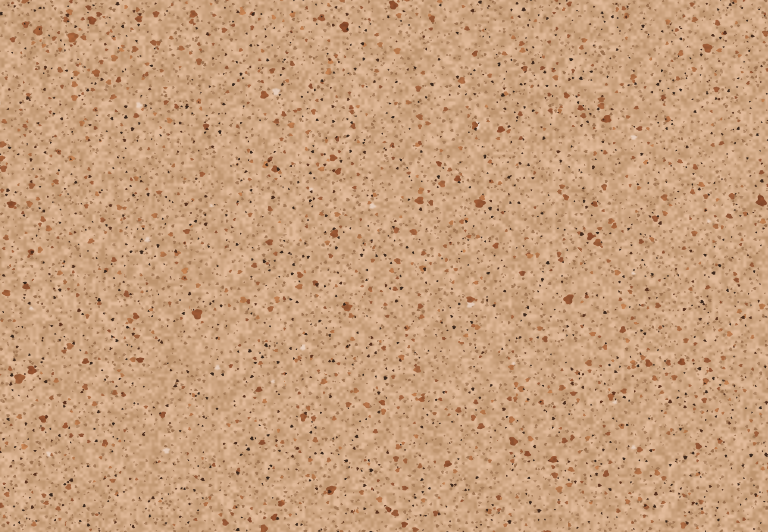
Give the GLSL for this texture, as a Shadertoy shader.

```glsl
const vec3 CREAM = vec3(0.885, 0.730, 0.602);
const vec3 TAN = vec3(0.745, 0.582, 0.432);
const vec3 UMBER = vec3(0.600, 0.430, 0.295);
const vec3 OCHRE = vec3(0.740, 0.480, 0.290);
const vec3 RUST = vec3(0.545, 0.295, 0.170);
const vec3 SOOT = vec3(0.210, 0.145, 0.105);
const vec3 QUARTZ = vec3(0.920, 0.830, 0.770);

float hash(vec2 p) {
    return fract(sin(dot(p, vec2(12.9898, 78.233))) * 43758.5453);
}

float valueNoise(vec2 p) {
    vec2 cell = floor(p);
    vec2 f = fract(p);
    f = f * f * (3.0 - 2.0 * f);
    float low = mix(hash(cell), hash(cell + vec2(1, 0)), f.x);
    float high = mix(hash(cell + vec2(0, 1)), hash(cell + vec2(1, 1)), f.x);
    return mix(low, high, f.y);
}

// Signed distance to a lumpy, slightly stretched pebble
float pebble(vec2 p, float radius, float seed) {
    float turn = 6.2832 * seed;
    float c = cos(turn), s = sin(turn);
    p = mat2(c, s, -s, c) * p;
    p.y *= 1.0 + 0.45 * fract(seed * 7.0);
    float angle = atan(p.y, p.x);
    float lumps = 0.14 * sin(3.0 * angle + turn * 5.0) + 0.08 * sin(5.0 * angle + turn * 3.0);
    return length(p) - radius * (1.0 + lumps);
}

// Scattered grains: x = coverage, y = random tone of the covering grain
vec2 grains(vec2 p, float cells, float density, vec2 radii, float edge, float seed) {
    vec2 home = floor(p * cells);
    vec2 result = vec2(0.0);
    for (int j = -1; j <= 1; j++) {
        for (int i = -1; i <= 1; i++) {
            vec2 cell = home + vec2(i, j);
            vec2 key = cell + seed * 17.31;
            if (hash(key) > density) continue;
            vec2 jitter = vec2(hash(key + 3.7), hash(key + 9.2));
            float size = hash(key + 21.4);
            float radius = mix(radii.x, radii.y, size * size);
            float d = pebble(p - (cell + jitter) / cells, radius, hash(key + 33.8));
            float cover = 1.0 - smoothstep(-edge, edge, d);
            if (cover > result.x) result = vec2(cover, hash(key + 45.6));
        }
    }
    return result;
}

void mainImage(out vec4 fragColor, in vec2 fragCoord) {
    vec2 p = fragCoord / iResolution.y;
    float edge = max(0.75 / iResolution.y, 0.0012);

    // Sandy ground with fine mottling
    float mottle = 0.6 * valueNoise(p * 170.0) + 0.4 * valueNoise(p * 72.0 + 31.0);
    float sand = clamp(0.5 + 1.5 * (mottle - 0.5), 0.0, 1.0);
    vec3 color = mix(TAN, CREAM, sand);

    // Loose clusters make some areas richer in grains
    float cluster = mix(0.6, 1.4, valueNoise(p * 7.0 + 5.0));
    float texture1 = 0.9 + 0.2 * valueNoise(p * 190.0 + 11.0);

    // Faint dust
    vec2 dust = grains(p, 110.0, 0.36, vec2(0.0014, 0.0034), edge, 1.0);
    color = mix(color, UMBER, dust.x * mix(0.55, 1.0, dust.y));

    // Pale chips
    vec2 chip = grains(p, 15.0, 0.07, vec2(0.003, 0.008), 2.0 * edge, 2.0);
    color = mix(color, QUARTZ, 0.85 * chip.x);

    // Ochre and rust grains, medium then large
    vec2 medium = grains(p, 48.0, 0.32 * cluster, vec2(0.0026, 0.0066), edge, 3.0);
    color = mix(color, mix(OCHRE, RUST, medium.y) * texture1, 0.92 * medium.x);
    vec2 large = grains(p, 20.0, 0.11 * cluster, vec2(0.0058, 0.0108), edge, 4.0);
    color = mix(color, mix(OCHRE, RUST, 0.55 + 0.45 * large.y) * texture1, large.x);

    // Dark specks
    vec2 speck = grains(p, 75.0, 0.20, vec2(0.0014, 0.0036), edge, 5.0);
    color = mix(color, mix(SOOT, RUST * 0.7, speck.y * speck.y), speck.x);

    fragColor = vec4(color, 1.0);
}
```
